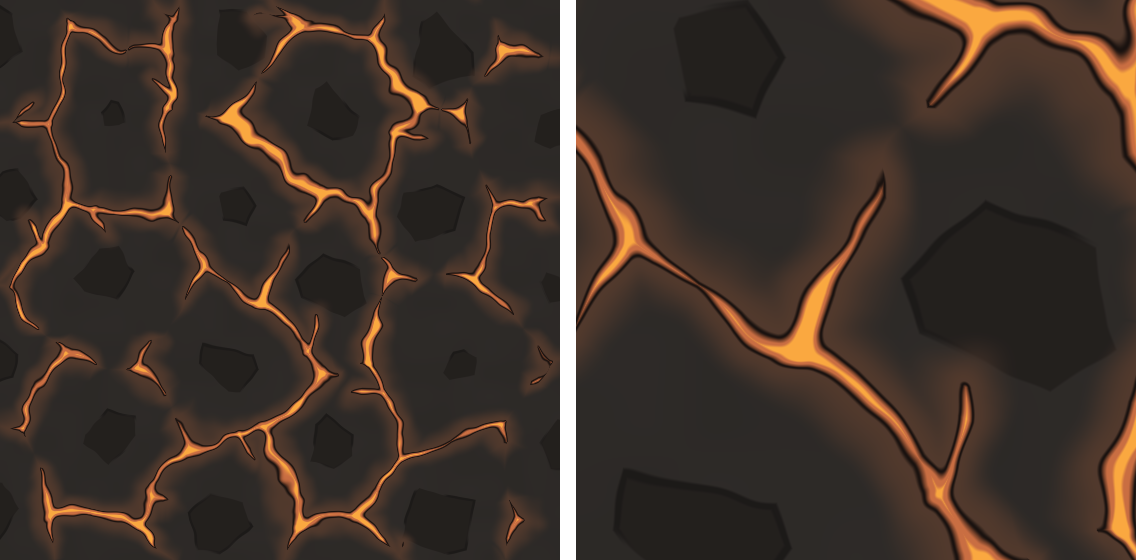
Left, the full canvas; right, a detail of the centre.
Reproduce this texture procedurally as a Shadertoy shader.

```glsl
const vec2 GRID = vec2(5.0, 7.0);      // crack nodes across the canvas
const float JITTER = 0.46;             // node scatter, in cells
const float ZIGZAG = 0.19;             // sideways shift that makes Y junctions
const float THIN = 0.0038;             // crack half widths
const float THICK = 0.0088;
const float TAPER = 0.3;               // share of a crack that narrows to a tip
const float GLOW_REACH = 0.037;
const float SOFT = 0.0011;             // edge softness

const vec3 ROCK = vec3(0.176, 0.163, 0.153);
const vec3 SLAB = vec3(0.138, 0.124, 0.115);
const vec3 SLAB_RIM = vec3(0.110, 0.100, 0.095);
const vec3 GLOW = vec3(0.320, 0.225, 0.175);
const vec3 INK = vec3(0.100, 0.070, 0.060);
const vec3 EMBER = vec3(0.490, 0.270, 0.170);
const vec3 ORANGE = vec3(0.790, 0.430, 0.260);
const vec3 YELLOW = vec3(0.980, 0.660, 0.250);

float hash(vec2 p) {
    return fract(sin(dot(p, vec2(127.1, 311.7))) * 43758.545);
}

float noise(vec2 p) {
    vec2 i = floor(p), f = fract(p);
    f = f * f * (3.0 - 2.0 * f);
    return mix(mix(hash(i), hash(i + vec2(1, 0)), f.x),
               mix(hash(i + vec2(0, 1)), hash(i + vec2(1, 1)), f.x), f.y);
}

vec2 noise2(vec2 p) {
    return vec2(noise(p), noise(p + 57.3)) - 0.5;
}

float smoothMin(float a, float b, float k) {
    float h = max(k - abs(a - b), 0.0) / k;
    return min(a, b) - h * h * k * 0.25;
}

// Even nodes lean right and odd ones left, giving a loose honeycomb
vec2 nodeAt(vec2 id) {
    float lean = mod(id.x + id.y, 2.0) < 0.5 ? ZIGZAG : -ZIGZAG;
    vec2 scatter = (vec2(hash(id), hash(id + 19.7)) - 0.5) * JITTER;
    return (id + 0.5 + scatter + vec2(lean, 0.0)) / GRID;
}

// Signed distance to a crack that narrows to points on both sides of a gap
float crack(vec2 p, vec2 a, vec2 b, float halfWidth, float gapAt, float gapHalf) {
    vec2 ab = b - a;
    float t = clamp(dot(p - a, ab) / dot(ab, ab), 0.0, 1.0);
    float taper = min((abs(t - gapAt) - gapHalf) / TAPER, 1.0);
    float junction = pow(abs(2.0 * t - 1.0), 4.0);
    float radius = taper > 0.0 ? (halfWidth + 0.002 * junction) * taper : 0.05 * taper;
    return length(p - a - ab * t) - radius;
}

// One random crack between two nodes, with a twig on its side
float branch(vec2 p, vec2 a, vec2 b, vec2 seed) {
    float size = hash(seed + 3.1);
    float halfWidth = mix(THIN, THICK, size * size);
    float gapAt = mix(0.3, 0.7, hash(seed + 5.3));
    float gapHalf = mix(-0.5, 0.34, hash(seed + 8.9));
    float d = crack(p, a, b, halfWidth, gapAt, gapHalf);
    if (hash(seed + 11.3) < 0.5 && gapHalf < -0.1) {
        vec2 root = mix(a, b, mix(0.25, 0.75, hash(seed + 13.7)));
        float side = hash(seed + 17.1) < 0.5 ? -1.0 : 1.0;
        vec2 along = normalize(b - a);
        vec2 dir = along * 0.6 + side * vec2(-along.y, along.x);
        vec2 tip = root + dir * mix(0.025, 0.055, hash(seed + 23.9));
        d = smoothMin(d, crack(p, root, tip, THIN, 1.0, 0.0), 0.006);
    }
    return d;
}

// Convex stone with randomly set sides
float slab(vec2 p, vec2 center, vec2 seed) {
    float size = mix(0.022, 0.068, hash(seed + 31.3));
    float turn = hash(seed + 37.7) * 6.283;
    vec2 q = p - center;
    float d = -1.0;
    for (int k = 0; k < 6; k++) {
        vec2 side = seed + float(k) * 7.13;
        float angle = turn + (float(k) + 0.6 * hash(side)) * 1.047;
        d = max(d, dot(q, vec2(cos(angle), sin(angle))) - size * mix(0.6, 1.15, hash(side + 2.7)));
    }
    return d;
}

void mainImage(out vec4 fragColor, in vec2 fragCoord) {
    vec2 uv = fragCoord / iResolution.xy;
    float soft = max(SOFT, 0.7 / iResolution.y);
    vec2 p = uv + 0.034 * noise2(uv * 13.0) + 0.013 * noise2(uv * 36.0);
    vec2 stoneUv = uv + 0.006 * noise2(uv * 40.0);

    // Nearest crack and stone among the neighbouring cells
    float d = 1.0, stone = 1.0;
    vec2 cell = floor(uv * GRID);
    for (int j = -2; j <= 1; j++) {
        for (int i = -2; i <= 1; i++) {
            vec2 id = cell + vec2(i, j);
            vec2 a = nodeAt(id), right = nodeAt(id + vec2(1, 0));
            d = smoothMin(d, branch(p, a, nodeAt(id + vec2(0, 1)), id + 41.0), 0.006);
            if (mod(id.x + id.y, 2.0) < 0.5) d = smoothMin(d, branch(p, a, right, id + 83.0), 0.006);
            else stone = min(stone, slab(stoneUv, 0.5 * (a + right), id));
        }
    }

    // Cracks fade at the canvas border and have uneven sides
    vec2 inset = min(uv, 1.0 - uv);
    d += 0.4 * max(0.0, 0.038 - min(inset.x, inset.y));
    d += 0.004 * (noise(uv * 48.0) - 0.5);

    // Rock, stones and glow
    vec3 color = ROCK + 0.008 * (noise(uv * 24.0) - 0.5);
    color = mix(color, SLAB, 1.0 - smoothstep(-soft, soft, stone));
    float rim = 1.0 - smoothstep(0.001, 0.001 + 2.0 * soft, abs(stone));
    color = mix(color, SLAB_RIM, rim * smoothstep(0.45, 0.65, noise(uv * 22.0 + 9.0)));
    color = mix(color, GLOW, 1.0 - smoothstep(0.002, GLOW_REACH, d));

    // Dark outline, ember edge, orange body and yellow core
    float core = 0.0043 + 0.004 * (noise(uv * 32.0 + 4.0) - 0.5);
    color = mix(color, INK, 1.0 - smoothstep(0.0022 - soft, 0.0022 + soft, d));
    color = mix(color, EMBER, 1.0 - smoothstep(-soft, soft, d));
    color = mix(color, ORANGE, 1.0 - smoothstep(-soft, soft, d + 0.0016));
    color = mix(color, YELLOW, 1.0 - smoothstep(-soft, soft, d + core));
    fragColor = vec4(color, 1.0);
}
```
